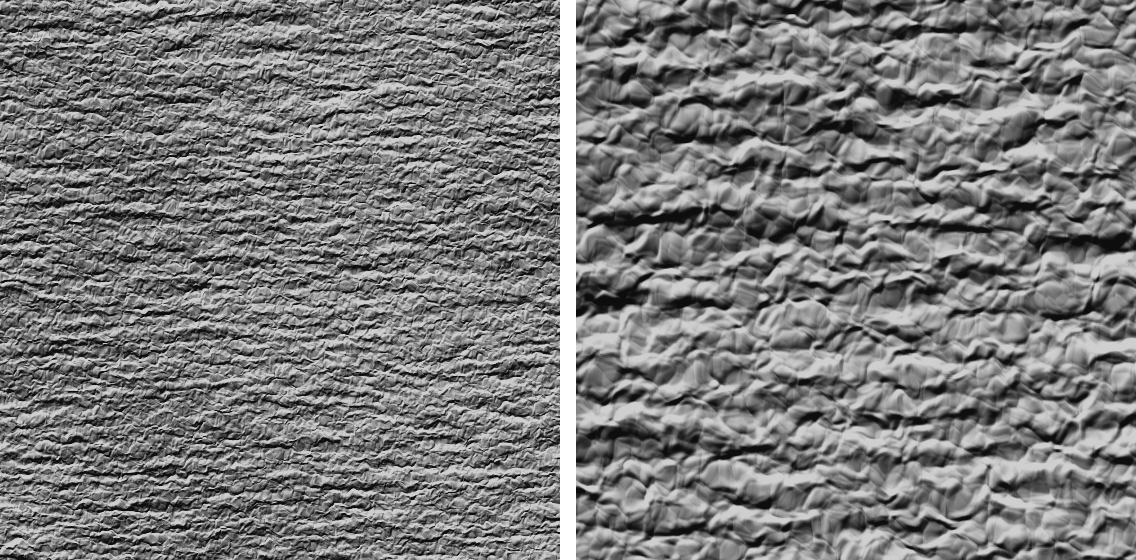
Left: the whole. Right: its middle third, enlarged.
This texture is drawn by a three.js fragment shader. Its source:

```glsl
// Rough grey plaster combed into crumbling horizontal ledges, lit from above.
varying vec2 vUv;

vec2 hash2(vec2 p) {
  vec3 q = fract(p.xyx * vec3(0.1031, 0.1030, 0.0973));
  q += dot(q, q.yzx + 33.33);
  return fract((q.xx + q.yz) * q.zy);
}

// Smooth noise with two independent channels.
vec2 smoothNoise(vec2 p) {
  vec2 cell = floor(p);
  vec2 f = fract(p);
  f = f * f * (3.0 - 2.0 * f);
  vec2 low = mix(hash2(cell), hash2(cell + vec2(1.0, 0.0)), f.x);
  vec2 high = mix(hash2(cell + vec2(0.0, 1.0)), hash2(cell + 1.0), f.x);
  return mix(low, high, f.y);
}

// Cellular noise: rounded domes separated by sharp creases.
float domes(vec2 p) {
  vec2 cell = floor(p);
  float nearest = 4.0;
  for (int y = -1; y <= 1; y++) {
    for (int x = -1; x <= 1; x++) {
      vec2 neighbour = cell + vec2(float(x), float(y));
      vec2 toCentre = neighbour + hash2(neighbour + 17.0) - p;
      nearest = min(nearest, dot(toCentre, toCentre));
    }
  }
  return -nearest;
}

float plasterHeight(vec2 p) {
  // Bend the rows, then crumble their edges.
  p.y += 0.02 * p.x + 0.015 * smoothNoise(p * vec2(4.0, 6.0)).x;
  p += vec2(0.004, 0.007) * smoothNoise(p * vec2(52.0, 66.0) + 5.0);
  p += 0.0048 * smoothNoise(p * vec2(125.0, 135.0) + 9.0);

  // Combed rows that drift, fade out and return.
  vec2 drift = smoothNoise(p * vec2(8.0, 20.0) + 3.0);
  float height = 0.26 / 289.0 * drift.y * sin(6.2832 * (46.0 * p.y + 1.5 * drift.x));

  // Ledges, clumps and single grains.
  height += 0.18 / 46.0 * domes(p * vec2(13.0, 46.0));
  height += 0.20 / 110.0 * domes(p * vec2(88.0, 110.0));
  height += 0.15 / 185.0 * domes(p * vec2(170.0, 185.0) + 31.0);

  // Layers run from streaks to fine grit.
  vec2 frequency = vec2(10.0, 42.0);
  float strength = 0.20;
  for (int i = 0; i < 4; i++) {
    height += strength / frequency.y * smoothNoise(p * frequency + 21.0 * float(i)).x;
    frequency *= vec2(2.75, 1.68);
    strength *= 1.2;
  }
  return height;
}

void main() {
  // Slope towards the light gives the relief shading.
  vec2 lightStep = 0.0009 * vec2(-0.4, 1.0);
  float lit = (plasterHeight(vUv - lightStep) - plasterHeight(vUv + lightStep)) / 0.0018;

  // Broad, faint patches of lighter and darker plaster.
  lit += 0.16 * (smoothNoise(vUv * vec2(4.0, 5.0) + 40.0).x - 0.5);

  float grey = mix(0.05, 0.81, smoothstep(-0.69, 0.60, lit));
  gl_FragColor = vec4(vec3(grey), 1.0);
}
```
